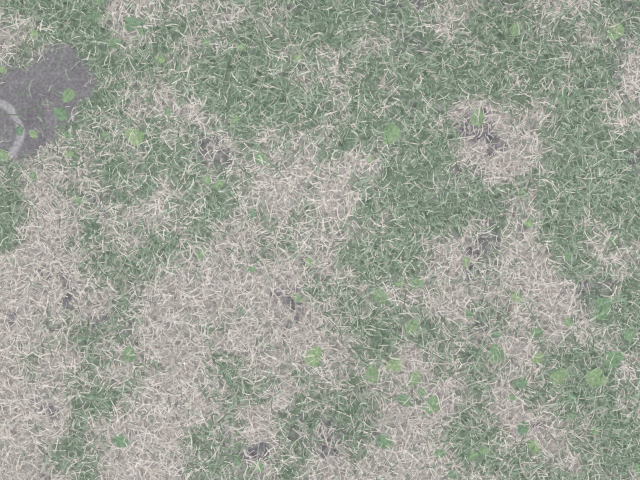
Reproduce this texture procedurally as a WebGL 2 fragment shader.

```glsl
#version 300 es
precision highp float;
// Worn, hazy lawn seen from above: gradient-noise patches of green turf, dry straw
// and bare soil, covered by layers of short randomly turned blades (one per grid
// cell and layer), with clumps of broad leaves and a half-buried stone at the left.
uniform vec2 u_resolution;
out vec4 fragColor;

// Four independent random values in 0..1 per integer cell and seed.
vec4 hash4(vec2 cell, float seed) {
  uvec4 v = uvec4(ivec4(ivec2(cell), int(seed), 7)) * 1664525u + 1013904223u;
  v += v.yzxy * v.wxyz;
  v ^= v >> 16u;
  v += v.yzxy * v.wxyz;
  return vec4(v >> 8u) / 16777216.0;
}

vec2 gradient(vec2 cell) {
  float a = 6.2832 * hash4(cell, 91.0).x;
  return vec2(cos(a), sin(a));
}

float gradientNoise(vec2 p) {
  vec2 i = floor(p), f = p - i;
  vec2 u = f * f * f * (f * (f * 6.0 - 15.0) + 10.0);
  vec2 e = vec2(1.0, 0.0);
  float low = mix(dot(gradient(i), f), dot(gradient(i + e), f - e), u.x);
  float high = mix(dot(gradient(i + e.yx), f - e.yx), dot(gradient(i + 1.0), f - 1.0), u.x);
  return mix(low, high, u.y);
}

float fbm(vec2 p) {
  float sum = 0.0, amp = 1.0;
  for (int i = 0; i < 5; i++) {
    sum += amp * gradientNoise(p);
    p = mat2(1.6, 1.2, -1.2, 1.6) * p + 17.3;
    amp *= 0.62;
  }
  return sum;
}

vec2 turn(vec2 p, float a) {
  return vec2(cos(a) * p.x + sin(a) * p.y, cos(a) * p.y - sin(a) * p.x);
}

// One layer of thin, slightly bent blades; fewer grow where the ground is bare.
vec3 addBlades(vec3 col, vec2 p, float size, float seed, float green, float bare, float px) {
  vec2 home = floor(p / size);
  for (int k = 0; k < 9; k++) {
    vec2 cell = home + vec2(k % 3 - 1, k / 3 - 1);
    vec4 r = hash4(cell, seed), s = hash4(cell, seed + 40.0);
    vec2 q = turn(p - (cell + r.xy) * size, 6.2832 * r.z);
    q.y += (s.x - 0.5) * 0.9 * q.x * q.x / size;
    float reach = size * mix(0.25, 0.8, r.w);
    float d = length(vec2(max(abs(q.x) - reach, 0.0), q.y));
    float width = mix(0.0007, 0.0014, s.y);
    float cover = 1.0 - smoothstep(width - 0.7 * px, width + 0.7 * px, d);
    float dry = smoothstep(-0.1, 0.1, mix(0.93, 0.2, green) - s.z);
    vec3 tint = mix(vec3(0.53, 0.60, 0.52), vec3(0.79, 0.765, 0.735), dry);
    tint += (s.w - 0.5) * 0.24;
    col = mix(col, tint, cover * 0.88 * step(bare * 0.8, fract(s.x * 13.0)));
  }
  return col;
}

// Rounded leaves with a pale midrib, gathered in clumps toward the lower right.
vec3 addLeaves(vec3 col, vec2 p, float px) {
  const float size = 0.05;
  vec2 home = floor(p / size);
  for (int k = 0; k < 9; k++) {
    vec2 cell = home + vec2(k % 3 - 1, k / 3 - 1);
    vec4 r = hash4(cell, 5.0), s = hash4(cell, 6.0);
    vec2 root = (cell + r.xy) * size;
    float corner = smoothstep(0.55, 0.0, length((root - vec2(1.12, 0.24)) * vec2(1.0, 1.3)));
    float chance = 0.06 + 0.45 * corner + 0.5 * gradientNoise(root * 5.0 + 40.0);
    vec2 q = turn(p - root, 6.2832 * r.z);
    float radius = mix(0.009, 0.023, r.w * r.w);
    float d = length(q * vec2(1.0, 1.35 + 18.0 * q.x)) - radius;
    float cover = (1.0 - smoothstep(-px, px, d)) * step(s.x, chance);
    vec3 tint = mix(vec3(0.47, 0.59, 0.48), vec3(0.61, 0.71, 0.53), s.y);
    tint += 0.05 * (1.0 - smoothstep(0.0, 0.0025, abs(q.y))) + 2.0 * q.y;
    col = mix(col, tint, cover * 0.85);
  }
  return col;
}

void main() {
  vec2 p = gl_FragCoord.xy / u_resolution.y;
  float px = 1.0 / u_resolution.y;

  // Ground cover: turf, straw, soil
  float strawCorner = (1.0 - smoothstep(0.0, 0.65, p.x)) * (1.0 - smoothstep(0.2, 0.75, p.y));
  float green = smoothstep(-0.42, 0.42, fbm(p * 4.6 + 3.7) + 0.3 * (p.y - 0.35) - 0.4 * strawCorner);
  float soil = smoothstep(0.3, 0.65, fbm(p * 6.5 + 61.0)) * (1.0 - 0.5 * green);
  vec3 col = mix(vec3(0.63, 0.605, 0.60), vec3(0.44, 0.495, 0.44), green);
  col = mix(col, vec3(0.48, 0.47, 0.49), soil);
  col += 0.16 * gradientNoise(p * 75.0);

  // Stone with a worn pale rim
  vec2 fromStone = turn(p - vec2(0.06, 0.79), 0.7);
  float edge = length(fromStone * vec2(0.75, 1.15)) - 0.10 + 0.05 * fbm(p * 9.0);
  float stone = 1.0 - smoothstep(-0.02, 0.02, edge);
  vec3 slate = vec3(0.53, 0.52, 0.54) + 0.05 * fbm(p * 22.0);
  float rim = abs(length(p - vec2(-0.03, 0.72)) - 0.07 - 0.01 * gradientNoise(p * 20.0));
  slate += 0.16 * (1.0 - smoothstep(0.004, 0.012, rim));
  col = mix(col, slate, stone);

  // Blades, with leaves under the last layers
  float bare = max(soil * 0.75, stone * 1.15);
  for (int i = 0; i < 9; i++) {
    if (i == 7) col = addLeaves(col, p, px);
    float size = 0.017 + 0.0035 * float(i % 4);
    col = addBlades(col, p + 0.37 * float(i), size, float(i) + 10.0, green, bare, px);
  }

  // Fine grain and broad uneven light
  col *= 1.0 + 0.16 * gradientNoise(p * 160.0) + 0.05 * gradientNoise(p * 2.2 + 9.0);
  fragColor = vec4(col, 1.0);
}
```
